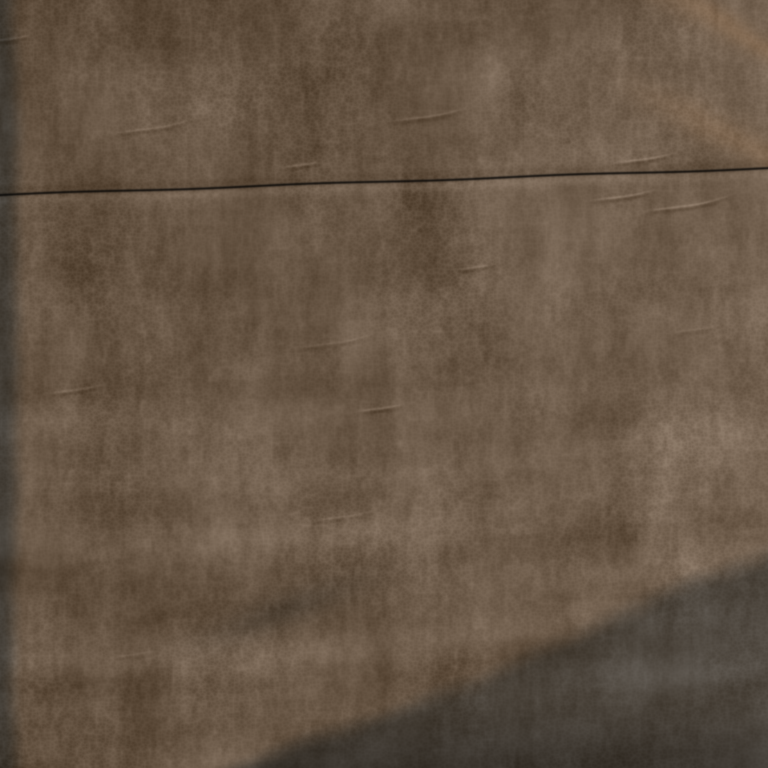
Give the GLSL for this texture, as a WebGL 2 fragment shader.

```glsl
#version 300 es
precision highp float;
// Worn brown suede with a stitched seam, soft folds, creases and a cast shadow.

uniform vec2 u_resolution;
out vec4 fragColor;

const vec3 BROWN = vec3(0.355, 0.287, 0.220);
const vec3 PALE = vec3(0.500, 0.428, 0.360);
const vec3 WARM_GLOW = vec3(0.070, 0.045, 0.022);
const vec3 SHADOW_TINT = vec3(0.69, 0.745, 0.80);
const vec3 EDGE_TINT = vec3(0.66, 0.73, 0.80);
const float BASE_TONE = 0.40;
const float MOTTLE = 1.05;
const float FOLD = 0.15;
const float GRAIN = 0.38;
const float GRAIN_CELLS = 190.0;
const float SEAM_HEIGHT = 0.746;
const float SEAM_SLOPE = 0.035;
const float SEAM_WIDTH = 0.0019;
const int CREASES = 14;

vec2 hash2(vec2 p) {
  vec3 q = fract(vec3(p.xyx) * vec3(0.1031, 0.1030, 0.0973));
  q += dot(q, q.yzx + 33.33);
  return fract((q.xx + q.yz) * q.zy);
}

float valueNoise(vec2 p) {
  vec2 i = floor(p), f = fract(p);
  f = f * f * (3.0 - 2.0 * f);
  float low = mix(hash2(i).x, hash2(i + vec2(1, 0)).x, f.x);
  float high = mix(hash2(i + vec2(0, 1)).x, hash2(i + vec2(1, 1)).x, f.x);
  return mix(low, high, f.y) - 0.5;
}

float fbm(vec2 p) {
  float sum = 0.0, amp = 0.55;
  for (int i = 0; i < 4; i++) {
    sum += amp * valueNoise(p);
    p = p * 2.07 + 17.3;
    amp *= 0.6;
  }
  return sum;
}

// Distance to the nearest scattered pore.
float cellular(vec2 p) {
  vec2 i = floor(p), f = fract(p);
  float nearest = 2.0;
  for (int y = -1; y <= 1; y++)
    for (int x = -1; x <= 1; x++) {
      vec2 cell = vec2(x, y);
      vec2 d = cell + hash2(i + cell) - f;
      nearest = min(nearest, dot(d, d));
    }
  return sqrt(nearest);
}

float gauss(float x, float width) {
  return exp(-x * x / (width * width));
}

// Short ridges that bend upward, lit above and dark below.
float creases(vec2 p) {
  float sum = 0.0;
  for (int i = 0; i < CREASES; i++) {
    vec2 seed = hash2(vec2(float(i) * 3.7 + 5.0, 41.0));
    vec2 shape = hash2(vec2(float(i) * 5.3 + 2.0, 87.0));
    vec2 d = p - vec2(seed.x, seed.y * 0.92 + 0.04);
    float halfLength = mix(0.025, 0.075, shape.x);
    float bend = d.y - 0.12 * d.x - 2.2 * d.x * d.x * step(0.0, d.x);
    float taper = smoothstep(halfLength, 0.2 * halfLength, abs(d.x));
    float ridge = gauss(bend, 0.0019) - 0.75 * gauss(bend + 0.004, 0.003);
    sum += ridge * taper * mix(0.2, 0.65, shape.y);
  }
  return sum;
}

// Broad, nearly level folds, strongest toward the bottom.
float folds(vec2 p) {
  float y = p.y - 0.10 * p.x * p.x + 0.05 * fbm(p * vec2(3.0, 5.0));
  float wave = sin(y * 44.0 + 2.0 * sin(p.x * 4.0));
  wave += 0.7 * sin(y * 83.0 + 3.0 * p.x + 1.3);
  wave += 2.2 * fbm(vec2(p.x * 3.0, y * 20.0));
  return wave * mix(1.0, 0.3, smoothstep(0.3, 0.65, p.y));
}

void main() {
  vec2 p = gl_FragCoord.xy / u_resolution;

  // Cloudy nap with faint upright and level streaks
  float nap = fbm(p * vec2(22.0, 9.0)) + 0.7 * fbm(p * vec2(7.0, 6.0) + 31.0);
  nap += 0.45 * fbm(p * vec2(100.0, 22.0) + 7.0);
  nap += 0.25 * fbm(p * vec2(16.0, 90.0) + 53.0);

  // Fine pores, rougher in patches
  float rough = 0.75 + 0.9 * fbm(p * 7.0 + 70.0);
  float grain = cellular(p * GRAIN_CELLS * vec2(1.0, 1.15)) - 0.5;
  grain += 0.9 * valueNoise(p * vec2(150.0, 130.0) + 9.0);

  float tone = BASE_TONE + MOTTLE * 0.75 * nap + FOLD * folds(p);
  tone += GRAIN * rough * grain + creases(p);
  tone += 0.42 * (p.x - 0.45) + 0.28 * gauss(p.y - 0.35 - 0.05 * p.x, 0.07);
  tone -= 0.22 * smoothstep(0.85, 1.05, p.y) * (1.0 - p.x);

  // Seam: dark groove above a pale rounded lip
  float seam = p.y - SEAM_HEIGHT - SEAM_SLOPE * p.x - 0.0008 * sin(p.x * 19.0);
  tone += 0.28 * gauss(seam + 0.008, 0.006) - 0.30 * gauss(seam - 0.006, 0.007);
  vec3 color = mix(BROWN, PALE, clamp(tone, -0.6, 1.35));

  // Warm light on the slanting folds at the upper right
  float slant = p.y + 0.48 * p.x + 0.03 * fbm(p * 9.0);
  float glow = gauss(slant - 1.415, 0.020) + 0.8 * gauss(slant - 1.275, 0.022);
  color += WARM_GLOW * glow * smoothstep(0.76, 0.95, p.x) * step(0.0, seam);

  // Cast shadow across the lower right and a smudge beside it
  float border = 0.015 + 0.37 * (p.x - 0.33) + 0.06 * (p.x - 0.33) * (p.x - 0.33);
  float depth = border - p.y + 0.025 * fbm(p * vec2(8.0, 12.0) + 4.0);
  float shadow = smoothstep(-0.012, 0.028, depth);
  float smudge = gauss(p.y - 0.205 - 0.35 * (p.x - 0.37), 0.022) * gauss(p.x - 0.37, 0.09);
  color *= mix(vec3(1.0), SHADOW_TINT, min(shadow + 0.45 * smudge, 1.0));
  color *= 1.0 - 0.20 * shadow * smoothstep(0.10, 0.0, p.y);

  // Cool dim left margin, then the groove itself
  float margin = smoothstep(0.035, 0.004, p.x + 0.015 * fbm(vec2(3.0, p.y * 8.0)));
  color *= mix(vec3(1.0), EDGE_TINT, margin);
  color *= 1.0 - 0.68 * gauss(seam, SEAM_WIDTH);

  fragColor = vec4(clamp(color, 0.0, 1.0), 1.0);
}
```
